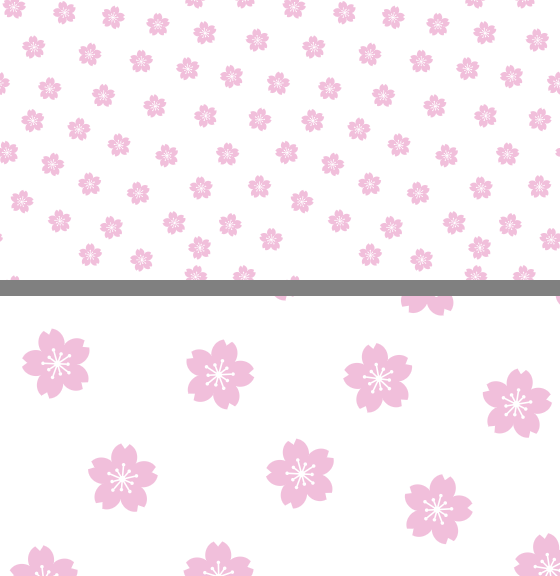
Top, the full canvas; bottom, a detail of the centre.
A Shadertoy shader for this pattern:

```glsl
// Pink cherry blossoms scattered on white, in a square tile repeated twice across.

#define REPEATS vec2(2.0, 1.0)
#define COUNT 39            // blossoms per tile
#define TURNS 7.0           // horizontal wraps of the scatter spiral
#define START vec2(0.682, 0.036)
#define RADIUS 0.0430       // blossom radius, in tile heights
#define DRIFT 0.040         // wander away from the spiral
#define TILT 0.28           // largest rotation, in radians
#define PINK vec3(0.945, 0.750, 0.860)
#define PAPER vec3(1.0)

const float TAU = 6.2831853;

// Centre of blossom i: a wrapped spiral lattice loosened by sines.
vec2 blossomCentre(float i) {
    float n = float(COUNT);
    float turn = TAU / n;
    float sway = 0.5 - 0.5 * cos(turn * (i - 9.0));
    vec2 c = START + vec2(TURNS, -1.0) * i / n;
    c.x += DRIFT * sway * cos(8.0 * turn * (i - 29.0));
    c.x += 0.7 * DRIFT * (1.0 - sway) * cos(5.0 * turn * (i - 2.0));
    c.y -= DRIFT * sway * cos(8.0 * turn * (i - 26.6));
    // Spread the last blossoms where the spiral closes on itself.
    if (i > 35.5 && i < 38.5) c.x += 0.21;
    if (i > 37.5) c.y += 0.042 * cos(0.5 * TAU * i);
    return c;
}

// Fold the plane into one of five sectors whose axis is +x.
vec2 foldFive(vec2 p, float offset) {
    float sector = TAU / 5.0;
    float a = atan(p.y, p.x) - offset;
    a -= sector * round(a / sector);
    return length(p) * vec2(cos(a), sin(a));
}

// Distance to five notched petals joined at the middle.
float petals(vec2 p) {
    vec2 q = foldFive(p, 0.0);
    vec2 size = vec2(0.40, 0.36);
    float oval = (length((q - vec2(0.60, 0.0)) / size) - 1.0) * size.y;
    float notch = (q.x - 0.84 - 1.2 * abs(q.y)) / 1.56;
    return min(max(oval, notch), length(p) - 0.36);
}

// Distance to a thin filament with a round anther at its tip.
float filament(vec2 q, float reach) {
    float stem = length(q - vec2(clamp(q.x, 0.0, reach), 0.0)) - 0.022;
    float anther = length(q - vec2(reach, 0.0)) - 0.048;
    return min(stem, anther);
}

// Distance to the pale heart: long and short filaments around a dot.
float stamens(vec2 p) {
    float longOnes = filament(foldFive(p, 0.0), 0.40);
    float shortOnes = filament(foldFive(p, TAU / 10.0), 0.29);
    return min(min(longOnes, shortOnes), length(p) - 0.095);
}

// Antialiased coverage of a shape, one pixel wide at its edge.
float coverage(float d, float pixel) {
    return clamp(0.5 - d / pixel, 0.0, 1.0);
}

void mainImage(out vec4 fragColor, in vec2 fragCoord) {
    vec2 p = fragCoord / iResolution.xy * REPEATS;
    float pixel = 1.0 / (iResolution.y * RADIUS);
    float ink = 0.0;

    for (int k = 1; k <= COUNT; k++) {
        float i = float(k);
        vec2 d = p - blossomCentre(i);
        d = (d - round(d)) / RADIUS;       // nearest wrapped copy
        if (dot(d, d) > 1.5) continue;

        // Each blossom leans a little, one petal upward.
        float a = 0.25 * TAU + TILT * sin(i * 2.4 + 1.7 * sin(i * 5.1));
        vec2 q = vec2(cos(a) * d.x + sin(a) * d.y, cos(a) * d.y - sin(a) * d.x);
        float flower = coverage(petals(q), pixel);
        ink = max(ink, flower * (1.0 - coverage(stamens(q), pixel)));
    }

    fragColor = vec4(mix(PAPER, PINK, ink), 1.0);
}
```
